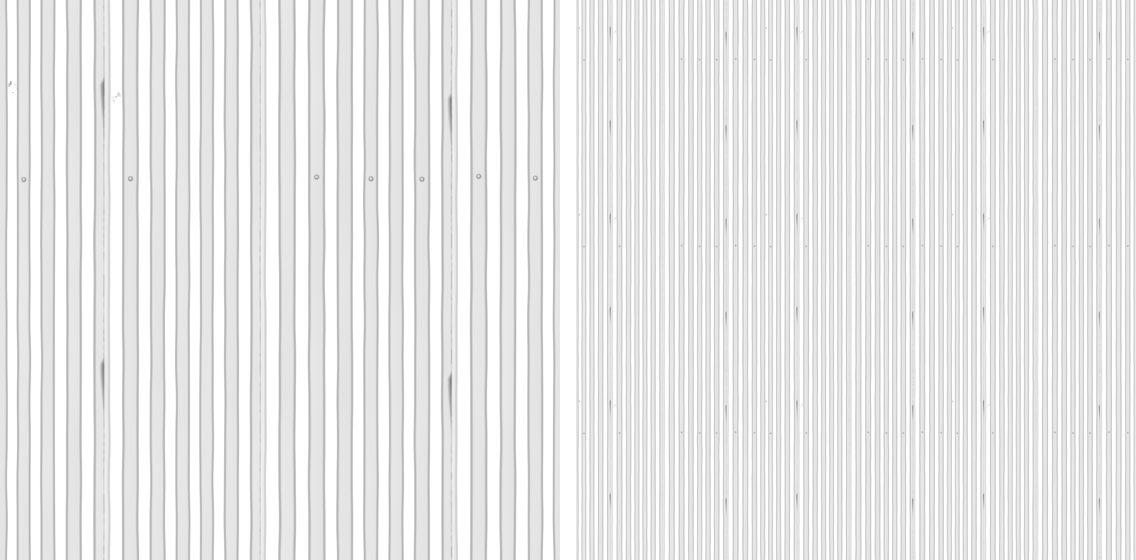
Left, the tile; right, the same tile 3 across and 3 down.
This texture is drawn by a WebGL 2 fragment shader. Its source:

```glsl
#version 300 es
precision highp float;
// White corrugated metal cladding: vertical ribs, overlapping sheet seams, screws and light scuffs.

uniform vec2 u_resolution;
out vec4 fragColor;

const float TAU = 6.2831853;
const float RIBS = 21.0;
const vec3 WHITE = vec3(1.0);
const vec3 RIB_GREY = vec3(0.90);
const vec3 SHOULDER = vec3(0.82);
const vec3 EDGE_LINE = vec3(0.71);
const vec3 LAP_GREY = vec3(0.93);
const vec3 SHADOW = vec3(0.42);

float hash(vec2 p) {
    vec3 q = fract(vec3(p.xyx) * 0.1031);
    q += dot(q, q.yzx + 33.33);
    return fract((q.x + q.y) * q.z);
}

// Value noise that wraps after "period" cells.
float noise(vec2 p, vec2 period) {
    vec2 i = floor(p), f = fract(p);
    f = f * f * (3.0 - 2.0 * f);
    vec2 a = mod(i, period), b = mod(i + 1.0, period);
    return mix(mix(hash(a), hash(vec2(b.x, a.y)), f.x),
               mix(hash(vec2(a.x, b.y)), hash(b), f.x), f.y);
}

// Wrapping noise along the height, different for each lane.
float laneNoise(float y, float lane, float cells) {
    return noise(vec2(lane, y * cells), vec2(1000.0, cells));
}

// Coverage of the inside of a distance field with a soft edge.
float cover(float d, float soft) {
    return 1.0 - smoothstep(-soft, soft, d);
}

// Rib centre: even spacing bent by two periodic waves.
float ribCentre(float i) {
    float a = TAU * i / RIBS;
    return i / RIBS - 0.0064 + 0.00465 * cos(a + 0.525)
         + 0.00512 * cos(3.0 * a + 0.968) - 0.00064 * sin(2.0 * a);
}

float nearestRib(float x) {
    float base = floor(x * RIBS + 0.5), best = base;
    for (float k = -1.0; k <= 1.0; k++) {
        if (abs(x - ribCentre(base + k)) < abs(x - ribCentre(best))) best = base + k;
    }
    return best;
}

// Rib cross section; q is measured in local pitches, fade lightens the edge lines.
vec3 ribProfile(float q, float halfWidth, float fade, float soft, vec3 face) {
    float d = abs(q) - halfWidth;
    vec3 c = mix(WHITE, mix(SHOULDER, WHITE, fade), cover(d, soft));
    c = mix(c, mix(EDGE_LINE, RIB_GREY, fade), cover(d + 0.018, soft));
    c = mix(c, mix(SHOULDER, face, fade), cover(d + 0.074, soft));
    return mix(c, face, cover(d + 0.100, soft));
}

// Thin broken joint with shadows that start sharply and taper downwards.
vec3 addSeam(vec3 c, float d, float y, float lane, float gap, float px) {
    float broken = mix(0.35, 1.0, laneNoise(y, lane + 40.0, 150.0));
    float line = cover(abs(d) - 0.0005, max(px, 0.0007));
    c = mix(c, SHADOW, line * 0.6 * broken);
    float fall = fract((1.0 - y) * 2.0 - 0.25 - lane * 0.004);
    float taper = smoothstep(0.0, 0.04, fall) * (1.0 - smoothstep(0.03, 0.28, fall));
    float wedge = smoothstep(-0.008 * taper - 0.001, 0.0, d) * cover(d - 0.0005, px);
    return mix(c, SHADOW, wedge * taper * gap);
}

vec3 addScrew(vec3 c, vec2 p, float px) {
    float r = length(p), soft = max(px, 0.0008);
    c = mix(c, vec3(0.57), cover(r - 0.0043, soft));
    return mix(c, vec3(0.90), cover(length(p - vec2(-0.0003, 0.0005)) - 0.0023, soft));
}

// Specks confined to a soft oval.
float scuff(vec2 p, vec2 centre, vec2 size) {
    float zone = 1.0 - smoothstep(0.2, 1.0, length((p - centre) / size));
    float specks = noise(p * 260.0, vec2(260.0)) * 0.6 + noise(p * 90.0, vec2(90.0)) * 0.4;
    return zone * smoothstep(0.58, 0.76, specks);
}

void main() {
    vec2 uv = gl_FragCoord.xy / u_resolution;
    float px = 1.0 / min(u_resolution.x, u_resolution.y);

    // Locate the rib and let its sides wander a little.
    float rib = nearestRib(uv.x);
    float id = mod(rib, RIBS);
    float pitch = 0.5 * (ribCentre(rib + 1.0) - ribCentre(rib - 1.0));
    float d = uv.x - ribCentre(rib);
    float side = step(0.0, d);
    float wander = (laneNoise(uv.y, id * 2.0 + side, 14.0) - 0.5) * 0.0016;
    float q = (d + wander) / pitch;

    // Three ribs are laps between sheets.
    bool lap = id == 4.0 || id == 10.0 || id == 17.0;
    float seamX = d - 0.0034 + wander * 0.3;
    float beyond = lap ? smoothstep(-px, px, seamX) : 0.0;
    float tint = (hash(vec2(id, 7.0)) - 0.5) * 0.012
               + (laneNoise(uv.y, id + 80.0, 6.0) - 0.5) * 0.012 - q * 0.02;
    vec3 face = mix(RIB_GREY, LAP_GREY, beyond) + tint;
    float halfWidth = 0.297 + (hash(vec2(id, 3.0)) - 0.5) * 0.012;
    float soft = max(0.75 * px, 0.0008) / pitch;
    vec3 color = ribProfile(q, halfWidth, 0.55 * beyond, soft, face);
    if (lap) color = addSeam(color, seamX, uv.y, id, id == 10.0 ? 0.0 : 0.8, px);

    // One row of screws: sparse on the left, every second rib on the right.
    bool screwed = (id >= 12.0 && mod(id, 2.0) == 0.0) || (id < 6.0 && mod(id, 4.0) == 1.0);
    float screwY = 0.682 + (hash(vec2(id, 11.0)) - 0.5) * 0.007;
    if (screwed) color = addScrew(color, vec2(d, uv.y - screwY), px);

    // Worn paint.
    float wear = scuff(uv, vec2(0.022, 0.850), vec2(0.010, 0.036))
               + 0.5 * scuff(uv, vec2(0.209, 0.826), vec2(0.011, 0.025));
    color = mix(color, vec3(0.5), 0.7 * wear);
    fragColor = vec4(clamp(color, 0.0, 1.0), 1.0);
}
```
